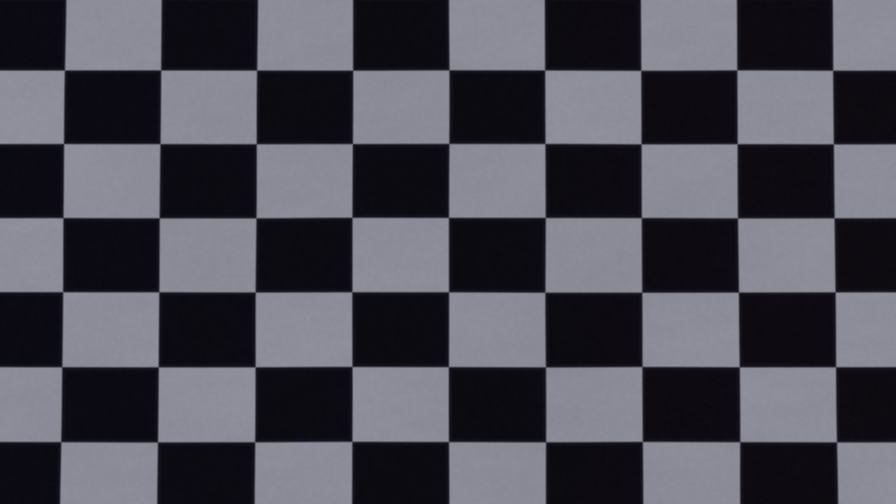
A Shadertoy shader for this pattern:

```glsl
// Black and pale grey checkered cloth, seen at a very slight tilt.
#define LIGHT vec3(0.550, 0.550, 0.600)
#define DARK vec3(0.048, 0.040, 0.068)
#define HALO vec3(0.075, 0.070, 0.102)
#define CENTER_X 0.5013     // upright seam, as a share of the width
#define WIDTH_TOP 0.1901    // cell width over canvas height, top edge
#define WIDTH_BOTTOM 0.1928 // the same at the bottom edge
#define CELL_HEIGHT 0.1458
#define FIRST_SEAM 0.1400   // first level seam, measured from the top
#define TILT 0.0022         // growth of the rows towards the bottom
#define SOFTNESS 0.0030     // half width of the blurred edges
#define WOBBLE 0.0018       // drift of the seams
#define WEAR 0.022          // uneven tone of the pale cells

float hash(vec2 p) {
    vec3 q = fract(p.xyx * 0.1031);
    q += dot(q, q.yzx + 33.33);
    return fract((q.x + q.y) * q.z);
}

float noise(vec2 p) {
    vec2 i = floor(p), f = fract(p);
    f = f * f * (3.0 - 2.0 * f);
    return mix(mix(hash(i), hash(i + vec2(1, 0)), f.x),
               mix(hash(i + vec2(0, 1)), hash(i + vec2(1, 1)), f.x), f.y);
}

// Signed distance to the nearest seam, positive in the pale cells
float checker(vec2 cell, vec2 size) {
    vec2 edge = (0.5 - abs(fract(cell) - 0.5)) * size;
    vec2 id = floor(cell);
    float pale = mod(id.x + id.y, 2.0) * 2.0 - 1.0;
    return pale * min(edge.x, edge.y);
}

void mainImage(out vec4 fragColor, in vec2 fragCoord) {
    // Height units: x from the upright seam, y downwards from the top
    vec2 p = vec2(fragCoord.x - CENTER_X * iResolution.x,
                  iResolution.y - fragCoord.y) / iResolution.y;

    // Slightly uneven cloth, then the tilt
    vec2 q = p + WOBBLE * (vec2(noise(p * 5.0 + 20.0), noise(p * 5.0 + 50.0)) - 0.5);
    vec2 size = vec2(mix(WIDTH_TOP, WIDTH_BOTTOM, q.y), CELL_HEIGHT);
    vec2 cell = vec2(q.x, q.y - FIRST_SEAM) / size;
    cell.y -= TILT * cell.y * cell.y;

    float d = checker(cell, size);
    float soft = max(SOFTNESS, 0.75 / iResolution.y);

    // Pale cells: broad shading, faint creases and weave
    float tone = noise(p * 4.0 + 7.0) - 0.5;
    float crease = noise(vec2(p.x * 12.0 + p.y * 9.0, p.y * 38.0) + 80.0) - 0.5;
    float weave = noise(p * 150.0 + 200.0) - 0.5;
    vec3 pale = LIGHT + WEAR * (tone + 0.5 * crease + 0.6 * weave);

    // Dark cells: light bleeding in at the rim, warmer to the right
    vec3 dark = mix(DARK, HALO, smoothstep(-3.0 * soft, -soft, d));
    dark += 0.008 * weave + vec3(0.006, 0.0, -0.003) * clamp(p.x, -1.0, 1.0);

    vec3 color = mix(dark, pale, smoothstep(-soft, soft, d));
    fragColor = vec4(color, 1.0);
}
```
